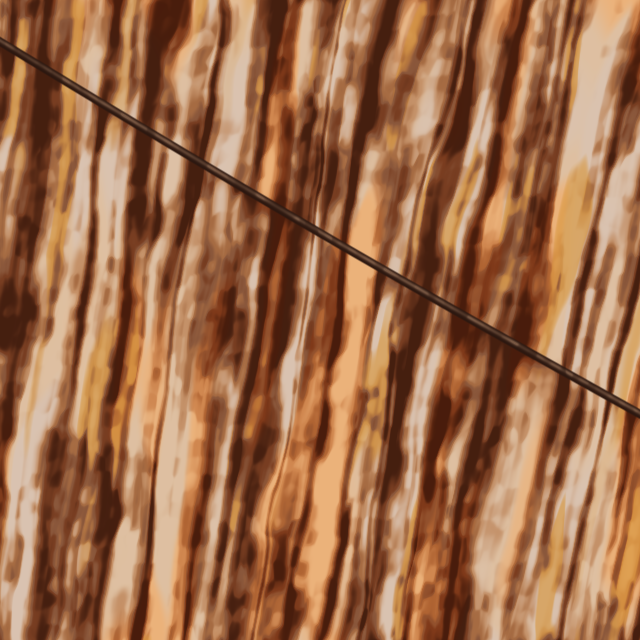
Give the GLSL for this texture, as a WebGL 1 fragment shader.

```glsl
precision highp float;
// Weathered reed thatch, leaning right, held down by one slanting wire.
// Two sizes of 1D cellular reeds plus stretched cellular noise sum to a relief
// value, which is spread evenly over a ramp from dark to light brown.

uniform vec2 u_resolution;

const float PI = 3.14159265;
const float LEAN_LEFT = 0.10;        // sideways drift per unit of height
const float LEAN_RIGHT = 0.21;
const float REEDS = 14.0;            // thick reeds across the canvas
const float STRAWS = 33.0;           // thin straws across the canvas
const float CONTRAST = 1.75;
const float BIAS = 0.16;

const float WIRE_START = 0.935;      // height at the left edge
const float WIRE_SLOPE = -0.582;
const float WIRE_RADIUS = 0.0065;
const float SHADOW_LENGTH = 0.028;

const vec3 UMBER = vec3(0.27, 0.12, 0.06);
const vec3 RUST  = vec3(0.47, 0.24, 0.13);
const vec3 DUN   = vec3(0.54, 0.34, 0.23);
const vec3 TAN   = vec3(0.65, 0.42, 0.26);
const vec3 STRAW = vec3(0.77, 0.57, 0.41);
const vec3 CREAM = vec3(0.87, 0.75, 0.63);
const vec3 PALE_GREY = vec3(0.84, 0.77, 0.73);
const vec3 GOLD = vec3(0.84, 0.58, 0.22);
const vec3 WIRE_DARK = vec3(0.17, 0.09, 0.06);
const vec3 WIRE_LIGHT = vec3(0.47, 0.34, 0.26);

float hash(vec2 p) {
  return fract(sin(dot(p, vec2(127.1, 311.7))) * 43758.5453);
}

// Smooth cellular noise: random cell values blended by distance, about -1 to 1.
float cells(vec2 p) {
  vec2 cell = floor(p);
  float sum = 0.0, total = 0.0;
  for (int j = -1; j <= 1; j++) {
    for (int i = -1; i <= 1; i++) {
      vec2 id = cell + vec2(float(i), float(j));
      vec2 jitter = vec2(hash(id), hash(id + 57.3));
      vec2 away = id + 0.15 + 0.7 * jitter - p;
      float weight = exp(-6.5 * dot(away, away));
      sum += weight * hash(id + 19.7);
      total += weight;
    }
  }
  return (sum / total - 0.5) * 4.0;
}

// 1D cells: x = place across the reed (-0.5 to 0.5), y = gap distance, z = random.
vec3 reed(float u, float seed) {
  float cell = floor(u);
  float nearest = 9.0, second = 9.0, offset = 0.0, id = 0.0;
  for (int i = -2; i <= 2; i++) {
    float k = cell + float(i);
    float away = u - k - 0.1 - 0.8 * hash(vec2(k, seed));
    float d = abs(away);
    if (d < nearest) {
      second = nearest;
      nearest = d;
      offset = away;
      id = k;
    } else {
      second = min(second, d);
    }
  }
  return vec3(offset / (nearest + second), second - nearest, hash(vec2(id, seed + 7.0)));
}

// Rounded side light: bright left of centre, dark toward the right gap.
float roundShade(float t) {
  return cos(2.0 * PI * t) - 0.5 * sin(2.0 * PI * t);
}

vec3 thatchRamp(float tone) {
  vec3 c = mix(UMBER, RUST, smoothstep(0.05, 0.22, tone));
  c = mix(c, DUN, smoothstep(0.22, 0.37, tone));
  c = mix(c, TAN, smoothstep(0.37, 0.53, tone));
  c = mix(c, STRAW, smoothstep(0.53, 0.74, tone));
  return mix(c, CREAM, smoothstep(0.74, 0.95, tone));
}

void main() {
  vec2 p = gl_FragCoord.xy / u_resolution.y;

  // Reed space: u runs across the reeds, v along them, with bends and crumbling.
  float u = p.x - mix(LEAN_LEFT, LEAN_RIGHT, p.x) * p.y;
  float v = p.y;
  float crumbs = cells(vec2(u * 30.0, v * 13.0) + 3.0);
  u += 0.005 * sin(v * 7.0 + u * 19.0) + 0.002 * sin(v * 23.0 + u * 41.0);
  u += 0.0025 * crumbs;

  // Relief, from thick reeds down to grit.
  vec3 thick = reed(u * REEDS, 1.0);
  vec3 thin = reed(u * STRAWS + 0.25 * sin(v * 5.0 + u * 9.0), 2.0);
  float patches = cells(vec2(u * 19.0, v * 2.6) + 11.0);
  float fibres = cells(vec2(u * 80.0, v * 5.0) + 23.0);
  float grit = cells(vec2(u * 75.0, v * 42.0) + 37.0);
  float crack = 1.0 - smoothstep(0.0, 0.3, thick.y);
  float relief = BIAS + 0.55 * roundShade(thick.x) + 0.45 * roundShade(thin.x);
  relief += (thick.z - 0.5) * smoothstep(0.0, 0.25, thick.y);
  relief += 0.48 * patches + 0.38 * fibres + 0.42 * crumbs + 0.24 * grit;
  relief -= 1.3 * crack * smoothstep(-0.4, 0.9, patches);

  // Broken shadow under the wire.
  float wireHeight = WIRE_START + WIRE_SLOPE * p.x - 0.008 * sin(PI * p.x);
  float wireDist = (p.y - wireHeight) / sqrt(1.0 + WIRE_SLOPE * WIRE_SLOPE);
  float below = max(-wireDist, 0.0);
  float shadow = exp(-below / SHADOW_LENGTH) * smoothstep(0.004, -0.006, wireDist);
  relief -= 1.8 * shadow * smoothstep(-0.6, 0.8, cells(vec2(u * 26.0, v * 4.0) + 51.0));

  // Colour: even spread over the ramp, then rusty, bleached and golden stems.
  float tone = 1.0 / (1.0 + exp(-CONTRAST * relief));
  vec3 color = thatchRamp(tone);
  float hue = cells(vec2(u * 24.0, v * 3.2) + 71.0);
  color *= mix(vec3(1.0), vec3(1.06, 0.93, 0.76), smoothstep(0.2, 1.2, hue));
  float bleached = smoothstep(0.1, 1.1, -hue) * smoothstep(0.6, 0.95, tone);
  color = mix(color, PALE_GREY, 0.6 * bleached);
  float golden = smoothstep(0.85, 1.4, cells(vec2(u * 38.0, v * 4.0) + 93.0));
  color = mix(color, GOLD, 0.6 * golden * smoothstep(0.4, 0.7, tone));

  // Wire with a soft highlight along its upper side.
  float edge = max(0.0018, 1.0 / u_resolution.y);
  float wire = 1.0 - smoothstep(WIRE_RADIUS - edge, WIRE_RADIUS + edge, abs(wireDist));
  float shine = exp(-pow((wireDist - 0.0015) / 0.003, 2.0)) * (0.75 + 0.2 * grit);
  color = mix(color, mix(WIRE_DARK, WIRE_LIGHT, clamp(shine, 0.0, 1.0)), wire);

  gl_FragColor = vec4(color, 1.0);
}
```
